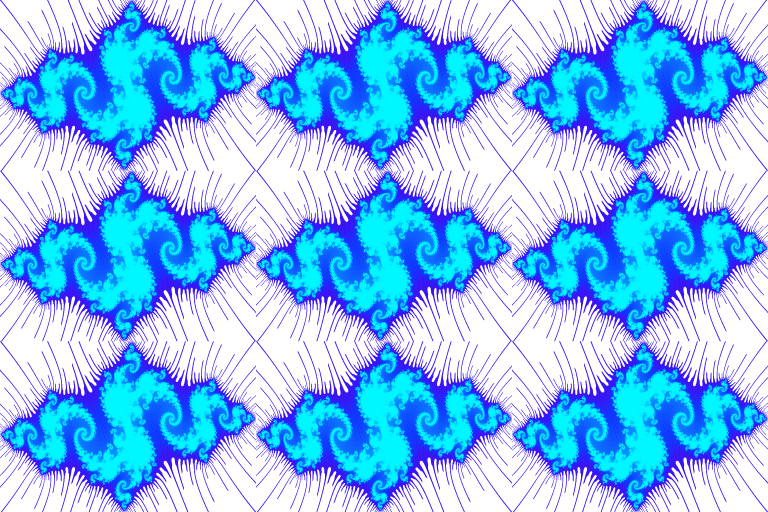
Give the GLSL for this pattern, as a Shadertoy shader.

```glsl
const vec2 REPEATS = vec2(3.0);
const vec2 HALF_SPAN = vec2(1.54, 0.867);
const vec2 SEED = vec2(-0.8, -0.156);
const float ESCAPE_X = 100.0;
const float FAR_RADIUS = 1e6;
const int MAX_STEPS = 140;
const int FIRST_INK_STEP = 9;
const int AA = 4;

vec2 complexSquare(vec2 z) {
    return vec2(z.x * z.x - z.y * z.y, 2.0 * z.x * z.y);
}

// Steps until the orbit enters the half plane x > escapeX.
// Distant points keep only their angle, so the hairs never overflow.
int juliaSteps(vec2 z, vec2 c, float escapeX) {
    int steps = 0;
    for (int i = 0; i < MAX_STEPS; i++) {
        if (z.x > escapeX) break;
        z = complexSquare(z) + c;
        z *= min(1.0, FAR_RADIUS / max(length(z), 1.0));
        steps++;
    }
    return steps;
}

// White ground, then violet, blue and cyan on a logarithmic scale
vec3 stepColour(int steps, int firstInk) {
    const vec3 white = vec3(1.0);
    const vec3 violet = vec3(0.25, 0.06, 0.95);
    const vec3 blue = vec3(0.06, 0.22, 1.0);
    const vec3 azure = vec3(0.05, 0.47, 1.0);
    const vec3 cyan = vec3(0.0, 0.97, 1.0);
    if (steps < firstInk) return white;
    float depth = log2(float(steps) / float(firstInk));
    vec3 colour = mix(violet, blue, smoothstep(0.0, 0.9, depth));
    colour = mix(colour, azure, smoothstep(0.9, 2.0, depth));
    return mix(colour, cyan, smoothstep(1.9, 3.4, depth));
}

vec3 fractalTile(vec2 uv) {
    vec2 z = (2.0 * fract(uv * REPEATS) - 1.0) * HALF_SPAN;
    return stepColour(juliaSteps(z, SEED, ESCAPE_X), FIRST_INK_STEP);
}

void mainImage(out vec4 fragColor, in vec2 fragCoord) {
    // Box filter over a grid of subsamples
    vec3 sum = vec3(0.0);
    for (int j = 0; j < AA; j++) {
        for (int i = 0; i < AA; i++) {
            vec2 offset = (vec2(i, j) + 0.5) / float(AA) - 0.5;
            sum += fractalTile((fragCoord + offset) / iResolution.xy);
        }
    }
    fragColor = vec4(sum / float(AA * AA), 1.0);
}
```
